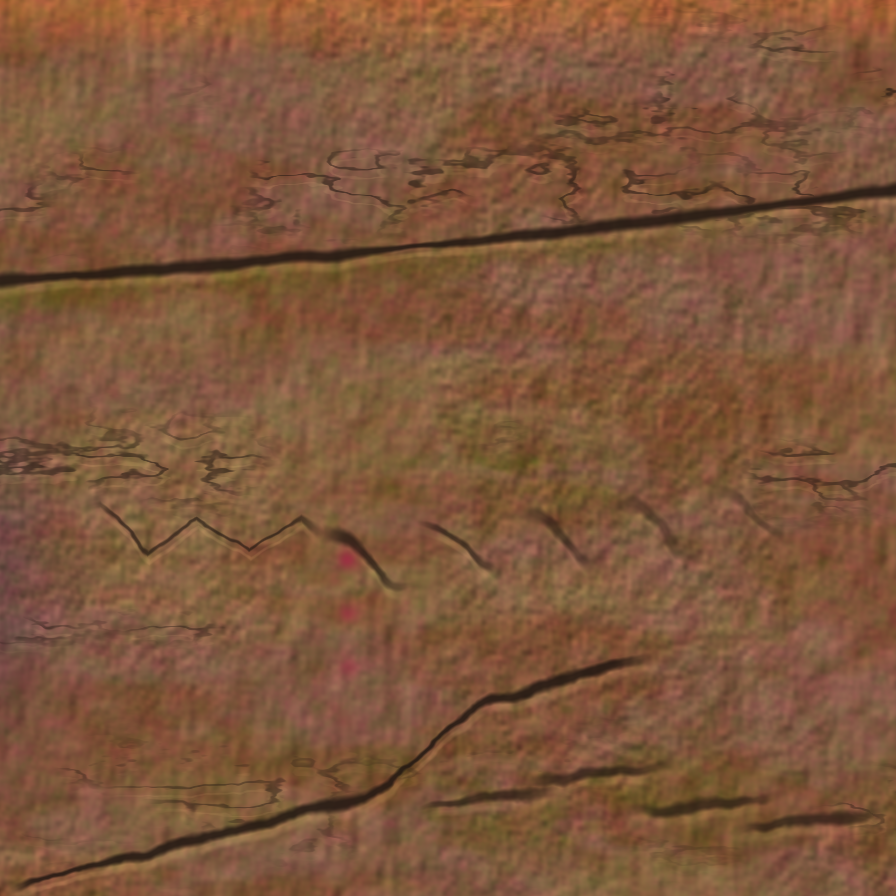
Write a three.js fragment shader that draws this texture.

```glsl
varying vec2 vUv;

#define GRAIN_SCALE 105.0
#define GRAIN_CONTRAST 0.36
#define CRACK_DEPTH 0.85
#define CRACK_WIDTH 0.0042
#define SAND vec3(0.525, 0.385, 0.255)
#define ROSE vec3(0.510, 0.350, 0.270)
#define RUST vec3(0.480, 0.295, 0.180)
#define OLIVE vec3(0.420, 0.325, 0.140)
#define SHADOW vec3(0.130, 0.090, 0.070)
#define ORANGE vec3(0.700, 0.400, 0.220)
#define PLUM vec3(0.400, 0.270, 0.290)
#define MAGENTA vec3(0.640, 0.170, 0.270)

float hash(vec2 p) {
  vec3 q = fract(p.xyx * 0.1031);
  q += dot(q, q.yzx + 33.33);
  return fract((q.x + q.y) * q.z);
}

float noise(vec2 p) {
  vec2 cell = floor(p), f = fract(p);
  f = f * f * (3.0 - 2.0 * f);
  return mix(mix(hash(cell), hash(cell + vec2(1, 0)), f.x),
             mix(hash(cell + vec2(0, 1)), hash(cell + vec2(1, 1)), f.x), f.y);
}

float fbm(vec2 p) {
  float sum = 0.0, amp = 0.533;
  for (int i = 0; i < 4; i++) {
    sum += amp * noise(p);
    p = p * 2.03 + 17.7;
    amp *= 0.5;
  }
  return sum;
}

// Soft bump: 1 at the centre, fading over the given radius
float bump(float x, float center, float radius) {
  float t = (x - center) / radius;
  return exp(-t * t);
}

float spot(vec2 p, vec2 center, vec2 radius) {
  vec2 t = (p - center) / radius;
  return exp(-dot(t, t));
}

// Line of uneven thickness at height y, between two x limits
float crackLine(vec2 p, float y, float width, float x0, float x1) {
  float w = width * (0.35 + 1.5 * noise(vec2(p.x * 13.0, y * 3.0 + width * 900.0)));
  float ends = smoothstep(x0 - 0.02, x0 + 0.02, p.x) * (1.0 - smoothstep(x1 - 0.04, x1 + 0.02, p.x));
  return ends * (1.0 - smoothstep(w * 0.3, w * 1.5 + 0.001, abs(p.y - y)));
}

float seamHeight(float x) { return 0.687 + 0.062 * x + 0.04 * x * x; }
float faultHeight(float x) { return 0.005 + 0.262 * x + 0.07 * smoothstep(0.4, 0.55, x); }

float cracks(vec2 p) {
  vec2 q = p + 0.016 * (vec2(fbm(p * 24.0), fbm(p * 24.0 + 51.0)) - 0.5);

  // Long seam and diagonal fault
  float c = crackLine(mix(p, q, 0.4), seamHeight(p.x), CRACK_WIDTH, -0.1, 1.1);
  c = max(c, crackLine(q, faultHeight(q.x), CRACK_WIDTH, 0.02, 0.72));

  // Zigzag and the row of curved, down-slanting strokes
  float zigzag = 0.385 + 0.035 * abs(fract(q.x * 9.0) * 2.0 - 1.0) + 0.35 * max(0.16 - q.x, 0.0);
  c = max(c, 0.75 * crackLine(q, zigzag, CRACK_WIDTH, 0.11, 0.36));
  for (int i = 0; i < 5; i++) {
    float k = float(i);
    float x = 0.37 + 0.108 * k;
    float t = (q.x - x) / 0.075;
    float y = 0.402 + 0.012 * k - 0.055 * smoothstep(0.1, 1.0, t);
    c = max(c, (0.85 - 0.13 * k) * crackLine(q, y, CRACK_WIDTH * 1.2, x, x + 0.08));
  }

  // Short cracks in the lower right
  for (int i = 0; i < 4; i++) {
    float k = float(i);
    float x = 0.48 + 0.12 * k;
    float y = 0.135 - 0.065 * hash(vec2(k, 4.0)) + 0.12 * (q.x - x);
    c = max(c, 0.75 * crackLine(q, y, CRACK_WIDTH, x, x + 0.14));
  }

  // Broken flakes gathered along the strata
  float strata = bump(p.y, 0.91, 0.055) + 0.8 * bump(p.y, 0.79, 0.05) + 0.8 * bump(p.y, 0.48, 0.045)
    + bump(p.y, 0.3, 0.016) * (1.0 - smoothstep(0.25, 0.4, p.x)) + 0.6 * bump(p.y, 0.11, 0.06);
  float vein = 1.0 - smoothstep(0.012, 0.06, abs(fbm(p * vec2(15.0, 44.0)) - 0.47));
  float patches = smoothstep(0.42, 0.75, noise(p * vec2(9.0, 21.0) + 9.0));
  return max(c, 0.8 * vein * patches * min(strata, 1.0));
}

// Pitted surface, drawn into upright streaks in places
float grain(vec2 p) {
  float streaks = smoothstep(0.45, 0.75, noise(p * 5.0 + 3.0));
  vec2 q = p * GRAIN_SCALE;
  float pits = 0.6 * noise(q) + 0.4 * noise(q * 1.7 + 31.0);
  return mix(pits, noise(q * vec2(1.0, 0.35) + 70.0), 0.5 * streaks) + 0.5 * noise(q * 0.45);
}

vec3 stoneColor(vec2 p) {
  vec3 color = mix(SAND, ROSE, smoothstep(0.4, 0.62, fbm(p * vec2(4.0, 9.0))));
  float rust = smoothstep(0.46, 0.68, fbm(p * vec2(5.0, 14.0) + 40.0));
  color = mix(color, RUST, 0.65 * rust + 0.3 * spot(p, vec2(0.85, 0.52), vec2(0.25, 0.04)));

  // Moss follows the seam, the strokes and the foot of the fault
  float moss = bump(p.y, seamHeight(p.x) - 0.018, 0.022) * (1.0 - 0.7 * p.x)
    + spot(p, vec2(0.56, 0.46), vec2(0.15, 0.05)) + 0.7 * spot(p, vec2(0.65, 0.1), vec2(0.38, 0.08));
  color = mix(color, OLIVE, min(moss, 1.0) * smoothstep(0.3, 0.6, fbm(p * vec2(14.0, 26.0) + 8.0)));

  color = mix(color, ORANGE, 0.8 * smoothstep(0.93, 1.01, p.y + 0.04 * (noise(p * 7.0) - 0.5)));
  return mix(color, PLUM, 0.65 * spot(p, vec2(0.0, 0.35), vec2(0.06, 0.18)));
}

void main() {
  vec2 p = vUv;
  vec3 color = stoneColor(p);

  // Relief lit from above, with coloured speckle
  vec2 slant = vec2(0.0022, -0.0028);
  float relief = grain(p + slant) - grain(p - slant);
  color *= 1.0 + GRAIN_CONTRAST * relief;
  float speckle = fbm(p * 62.0 + 5.0) - 0.5;
  color += speckle * vec3(0.10, -0.06, 0.05) + 0.07 * (noise(p * 48.0) - 0.5);

  // Dark cracks with a pale lower lip
  float crack = cracks(p);
  float lip = cracks(p + vec2(-0.002, 0.010)) * (1.0 - crack);
  color += 0.09 * lip * vec3(1.0, 0.85, 0.55);
  color = mix(color, SHADOW, CRACK_DEPTH * crack);

  // A few magenta stains in a loose column
  for (int i = 0; i < 4; i++) {
    float k = float(i);
    vec2 center = vec2(0.38 + 0.02 * (hash(vec2(k, 2.0)) - 0.5), 0.375 - 0.06 * k);
    color = mix(color, MAGENTA, (0.8 - 0.17 * k) * spot(p, center, vec2(0.011)));
  }
  gl_FragColor = vec4(clamp(color, 0.0, 1.0), 1.0);
}
```
